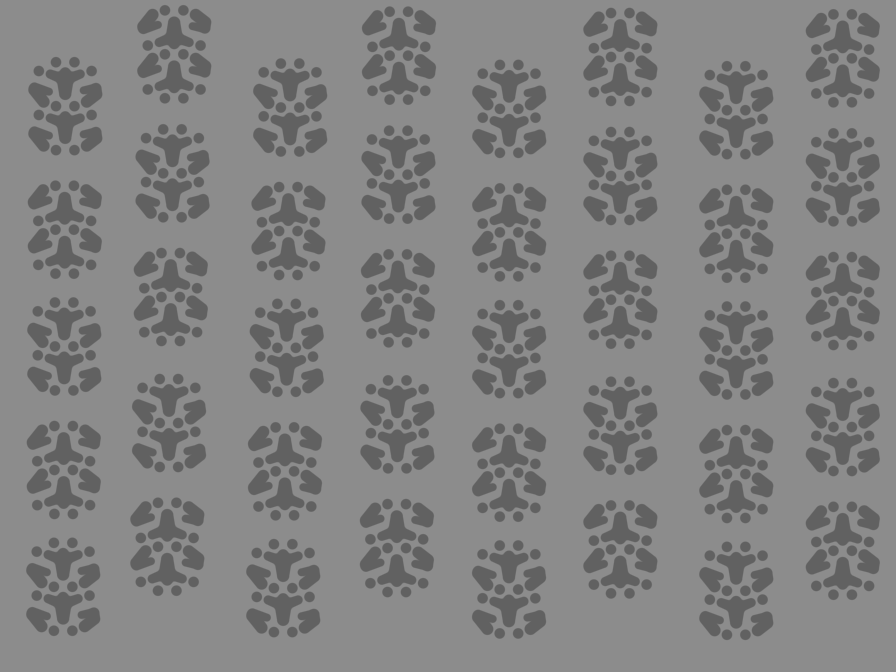
Write a WebGL 2 fragment shader that draws this pattern.

```glsl
#version 300 es
precision highp float;
// Grey cloth with eight staggered columns of stacked, lobed tribal motifs.

uniform vec2 u_resolution;
out vec4 outColor;

const vec3 GROUND = vec3(0.55);
const vec3 INK = vec3(0.38);
const float MOTIF_SIZE = 0.0654;   // half height of a motif, in canvas heights
const float COLUMNS = 8.0;
const float ROWS = 5.0;
const float COLUMN_PITCH = 0.1655;
const float ROW_PITCH = 0.182;

// Stroke with round ends, of radius ra at a and rb at b.
float taper(vec2 p, vec2 a, vec2 b, float ra, float rb) {
  vec2 ab = b - a;
  float t = clamp(dot(p - a, ab) / dot(ab, ab), 0.0, 1.0);
  return length(p - a - ab * t) - mix(ra, rb, t);
}

float disc(vec2 p, vec2 center, float radius) {
  return length(p - center) - radius;
}

float smoothUnion(float a, float b, float k) {
  float h = max(k - abs(a - b), 0.0) / k;
  return min(a, b) - 0.25 * h * h * k;
}

// Body with a narrow foot, two arms and a rounded head.
float body(vec2 p) {
  vec2 m = vec2(abs(p.x), p.y);
  float trunk = taper(p, vec2(0.0, 0.28), vec2(0.0, 0.64), 0.14, 0.20);
  float arms = taper(m, vec2(0.0, 0.60), vec2(0.34, 0.73), 0.13, 0.105);
  float head = disc(p, vec2(0.0, 0.76), 0.125);
  return smoothUnion(smoothUnion(trunk, arms, 0.05), head, 0.03);
}

// Hooked claws: straight on the left, bent on the right.
float claws(vec2 p) {
  float leftBar = taper(p, vec2(-0.49, 0.10), vec2(-0.70, 0.37), 0.135, 0.14);
  float leftFinger = taper(p, vec2(-0.70, 0.42), vec2(-0.37, 0.33), 0.12, 0.09);
  float rightBar = taper(p, vec2(0.49, 0.10), vec2(0.71, 0.27), 0.135, 0.135);
  float knuckle = taper(p, vec2(0.71, 0.27), vec2(0.70, 0.40), 0.135, 0.125);
  float rightFinger = taper(p, vec2(0.70, 0.41), vec2(0.42, 0.36), 0.11, 0.09);
  float left = smoothUnion(leftBar, leftFinger, 0.03);
  float right = smoothUnion(min(rightBar, knuckle), rightFinger, 0.03);
  return min(left, right);
}

// Two stacked figures, with dots above, between and below.
float motif(vec2 p) {
  vec2 m = vec2(abs(p.x), p.y);
  float d = disc(m, vec2(0.21, -1.0), 0.12);
  for (int i = 0; i < 2; i++) {
    vec2 lift = vec2(0.0, float(i));
    d = min(d, min(body(p + lift), claws(p + lift)));
    d = min(d, disc(m + lift, vec2(0.21, 1.0), 0.12));
    d = min(d, disc(m + lift, vec2(0.60, 0.80), 0.12));
  }
  return d;
}

// Motif centre, measured from the top left, with uneven hand placement.
vec2 motifCenter(float column, float row) {
  float oddColumn = mod(column, 2.0);
  float oddRow = mod(row, 2.0);
  float evenY = 0.1615 + 0.1788 * row + 0.005 * oddRow;
  float oddY = 0.0833 + 0.1806 * row + 0.0104 * step(2.5, row) - 0.0035 * oddRow;
  float y = mix(evenY, oddY, oddColumn) + 0.001 * (column - 3.5);

  float slant = -0.003 * exp(-0.6 * (column - 1.5) * (column - 1.5));
  float nudge = 0.007 * (float(column == 6.0) - float(column == 1.0));
  float x = 0.0955 + COLUMN_PITCH * column + nudge + slant * (row - 2.0);
  return vec2(x, y);
}

void main() {
  vec2 p = gl_FragCoord.xy / u_resolution.y;
  p.y = 1.0 - p.y;

  // Nearest column and row
  float column = clamp(round((p.x - 0.0955) / COLUMN_PITCH), 0.0, COLUMNS - 1.0);
  float firstY = motifCenter(column, 0.0).y;
  float row = clamp(round((p.y - firstY) / ROW_PITCH), 0.0, ROWS - 1.0);

  // Neighbouring motifs alternate upright and upside down
  vec2 q = (p - motifCenter(column, row)) / MOTIF_SIZE;
  q.y *= mod(column + row, 2.0) < 0.5 ? -1.0 : 1.0;

  float edge = 0.8 / (u_resolution.y * MOTIF_SIZE);
  float ink = 1.0 - smoothstep(-edge, edge, motif(q));
  outColor = vec4(mix(GROUND, INK, ink), 1.0);
}
```
